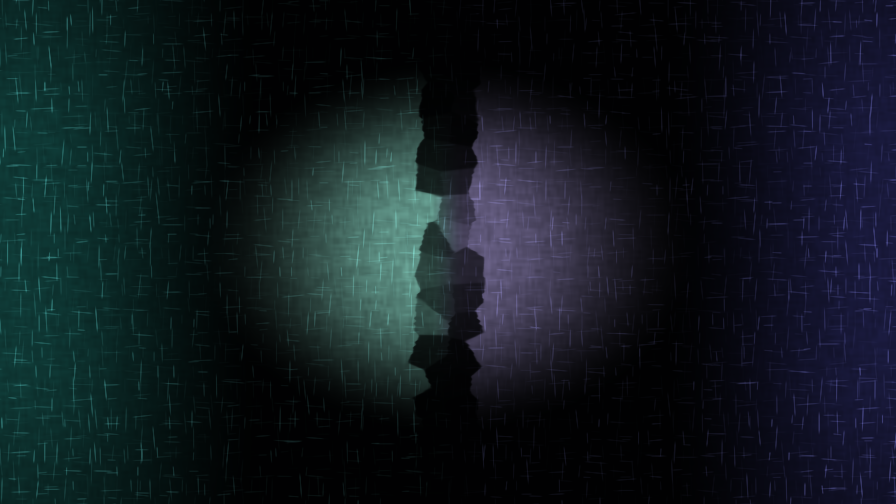
Write a Shadertoy shader that draws this background.

```glsl
// Teal and violet glows split by a dark seam of cracked cells, under a scratched woven surface

const vec3 TEAL_GLOW = vec3(0.37, 0.57, 0.52);
const vec3 VIOLET_GLOW = vec3(0.37, 0.34, 0.47);
const vec3 TEAL_WASH = vec3(0.055, 0.215, 0.20);
const vec3 INDIGO_WASH = vec3(0.095, 0.095, 0.225);
const vec3 TEAL_SCRATCH = vec3(0.30, 0.58, 0.58);
const vec3 VIOLET_SCRATCH = vec3(0.40, 0.40, 0.66);

float hash(vec2 p) {
    return fract(sin(dot(p, vec2(127.1, 311.7))) * 43758.5453);
}

vec2 hash2(vec2 p) {
    return vec2(hash(p), hash(p + 37.2));
}

float noise(vec2 p) {
    vec2 i = floor(p), f = fract(p);
    f = f * f * (3.0 - 2.0 * f);
    return mix(mix(hash(i), hash(i + vec2(1, 0)), f.x),
               mix(hash(i + vec2(0, 1)), hash(i + vec2(1, 1)), f.x), f.y);
}

// Soft lens that narrows toward its left and right tips
float lensGlow(vec2 p, vec2 radii) {
    vec2 q = abs(p) / radii;
    float r = sqrt(pow(q.x, 1.75) + pow(q.y, 2.2));
    return smoothstep(1.04, 0.18, r);
}

// Light passing through one cell; cells far from the seam are clear
float cellTone(vec2 center, float halfWidth, float seed) {
    float fade = 1.0 - smoothstep(0.10, 0.24, abs(center.y + 0.01));
    float tone = mix(0.12, 0.85, seed) * mix(0.12, 1.0, fade);
    return abs(center.x) < halfWidth ? tone : 1.0;
}

// Voronoi cells blended by distance, so that borders stay smooth
float seamLight(vec2 p, float size, float halfWidth) {
    vec2 base = floor(p / size), f = fract(p / size);
    float total = 0.0, weightSum = 0.0;
    for (int j = -1; j <= 1; j++) {
        for (int i = -1; i <= 1; i++) {
            vec2 o = vec2(i, j);
            vec2 site = o + 0.15 + 0.7 * hash2(base + o);
            float weight = exp(-38.0 * length(site - f));
            total += weight * cellTone((base + site) * size, halfWidth, hash(base + o + 9.7));
            weightSum += weight;
        }
    }
    return total / max(weightSum, 1e-20);
}

// Short, slightly tilted upright strokes, one per grid cell
float strokes(vec2 p, vec2 size, float width, float seed) {
    vec2 id = floor(p / size);
    vec2 f = (fract(p / size) - 0.5) * size;
    vec2 r = hash2(id + seed);
    float tilt = (hash(id + seed + 5.3) - 0.5) * 0.22;
    float across = abs(f.x - (r.x - 0.5) * size.x * 0.6 - tilt * f.y);
    float reach = size.y * mix(0.15, 0.46, r.y);
    float line = 1.0 - smoothstep(width * 0.3, width, across);
    float ends = 1.0 - smoothstep(reach * 0.5, reach, abs(f.y));
    return line * ends * pow(hash(id + seed + 11.9), 2.0);
}

// Crossed layers of strokes
float scratches(vec2 p, float width) {
    float sum = 0.0;
    for (int k = 0; k < 3; k++) {
        float seed = float(k) * 17.3;
        vec2 q = p + hash2(vec2(seed, 2.0));
        sum += strokes(q, vec2(0.034, 0.066), width, seed);
        sum += 0.7 * strokes(q.yx, vec2(0.036, 0.060), width, seed + 61.0);
    }
    return min(sum, 1.4);
}

void mainImage(out vec4 fragColor, in vec2 fragCoord) {
    vec2 p = (fragCoord - 0.5 * iResolution.xy) / iResolution.y;
    float side = smoothstep(-0.035, 0.035, p.x);

    // Central glow, dimmed inside the seam
    float glow = lensGlow(p - vec2(0.0, 0.01), vec2(0.48, 0.365));
    vec2 ragged = p + vec2(0.004 * (noise(vec2(p.y * 190.0, 3.0)) - 0.5), 0.0);
    float seam = seamLight(ragged, 0.056, 0.047);
    vec3 color = mix(TEAL_GLOW, VIOLET_GLOW, side) * glow * seam;

    // Coloured washes at both sides
    float leftWash = smoothstep(0.36, 0.86, -p.x);
    float rightWash = smoothstep(0.42, 0.88, p.x);
    float edgeDim = 1.0 - 0.35 * smoothstep(0.2, 0.55, abs(p.y));
    color += (TEAL_WASH * leftWash + INDIGO_WASH * rightWash) * edgeDim;

    // Mottled weave
    float weave = noise(p * vec2(50.0, 160.0)) + noise(p * vec2(160.0, 50.0));
    color *= 0.86 + 0.14 * weave;

    // Scratches, stronger where the surface is lit
    float width = max(0.0018, 1.1 / iResolution.y);
    float wash = leftWash + rightWash;
    float strength = (0.16 + 0.24 * wash + 0.16 * glow) * mix(0.3, 1.0, seam);
    color += mix(TEAL_SCRATCH, VIOLET_SCRATCH, side) * scratches(p, width) * strength;

    fragColor = vec4(color + vec3(0.002, 0.004, 0.006), 1.0);
}
```
